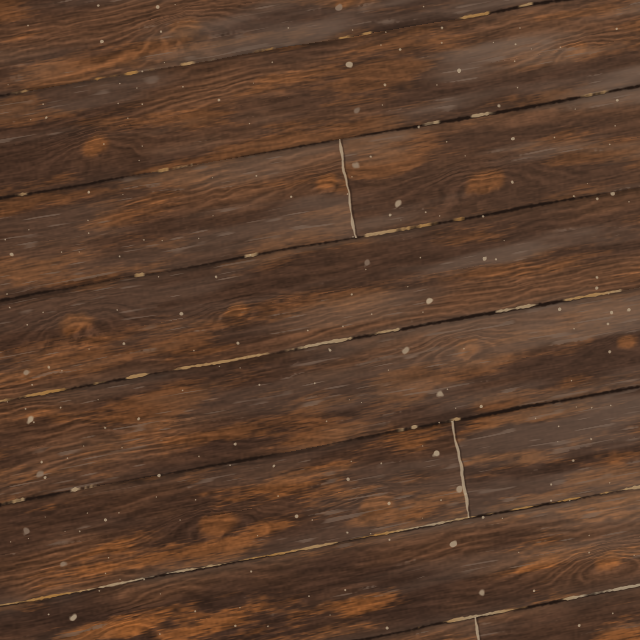
Reproduce this texture procedurally as a Shadertoy shader.

```glsl
// Layout, in canvas units
const float FIRST_SEAM = 0.150;
const float PLANK_WIDTH = 0.1595;
const float TILT = 0.170;
const float FAN = 0.0035;
const float JOINT_LEAN = 0.026;
const float JOINT_HALF = 0.0019;
const float NAIL_RADIUS = 0.0050;
const float NAIL_START = 0.53;
const float NAIL_DRIFT = 0.033;
const float NAIL_SPACING = 0.60;
const float RING_FREQUENCY = 520.0;
const float SPECK_CELLS = 34.0;

// Butt joint of each row (-1 for none) and paleness of the filler in each seam
const float JOINT[8] = float[8](-1.0, -1.0, 0.530, -1.0, -1.0, 0.707, -1.0, 0.742);
const float FILLER[9] = float[9](0.0, 0.40, 0.25, 0.15, 0.55, 0.05, 1.0, 0.65, 0.3);

const vec3 CRACK = vec3(0.13, 0.09, 0.07);
const vec3 DARK = vec3(0.262, 0.178, 0.132);
const vec3 UMBER = vec3(0.37, 0.245, 0.165);
const vec3 AMBER = vec3(0.56, 0.335, 0.17);
const vec3 SHEEN = vec3(0.47, 0.385, 0.325);
const vec3 PALE = vec3(0.70, 0.62, 0.51);
const vec3 GOLD = vec3(0.68, 0.49, 0.26);

float hash(vec2 p) {
    vec3 q = fract(p.xyx * 0.1031);
    q += dot(q, q.yzx + 33.33);
    return fract((q.x + q.y) * q.z);
}

float noise(vec2 p) {
    vec2 i = floor(p), f = fract(p);
    f = f * f * (3.0 - 2.0 * f);
    return mix(mix(hash(i), hash(i + vec2(1, 0)), f.x),
               mix(hash(i + vec2(0, 1)), hash(i + vec2(1, 1)), f.x), f.y);
}

float fbm(vec2 p) {
    float sum = 0.0, amp = 0.533;
    for (int i = 0; i < 4; i++) {
        sum += amp * noise(p);
        p = p * 2.03 + 17.3;
        amp *= 0.5;
    }
    return sum;
}

// Smooth coverage of a shape from its signed distance
float cover(float d, float soft) {
    return 1.0 - smoothstep(-soft, soft, d);
}

void mainImage(out vec4 fragColor, in vec2 fragCoord) {
    vec2 p = fragCoord / iResolution.xy;
    float soft = max(0.0008, 0.8 / iResolution.y);

    // Plank coordinates: rows counted downward, slightly fanned
    float k = (1.0 - p.y - FIRST_SEAM + TILT * p.x) / (PLANK_WIDTH - FAN * p.x);
    k += 0.035 * (fbm(vec2(p.x * 7.0, floor(k + 0.5) * 5.0 + 40.0)) - 0.5);
    float row = floor(k), t = k - row;
    float joint = JOINT[clamp(int(row) + 1, 0, 7)];
    float jointDist = p.x - joint - JOINT_LEAN * t + 0.006 * (fbm(vec2(t * 6.0, row + 20.0)) - 0.5);
    float plank = row * 2.0 + step(0.0, jointDist) + 10.0;
    vec2 seed = vec2(hash(vec2(plank, 3.0)), hash(vec2(plank, 8.0))) * 60.0;
    vec2 w = vec2(p.x, t * PLANK_WIDTH);

    // Growth field, bent by slow noise and by two knots per row
    float growth = w.y + 0.075 * (fbm(w * vec2(3.0, 10.0) + seed) - 0.5);
    float core = 0.0, halo = 0.0;
    for (int i = 0; i < 2; i++) {
        float n = float(i);
        vec2 centre = vec2(fract(0.90 + 0.61 * row + 0.25 * n),
                           PLANK_WIDTH * (0.3 + 0.4 * hash(vec2(row + 9.0, n + 5.0))));
        float size = 0.6 + 0.6 * hash(vec2(row + 31.0, n + 2.0));
        vec2 d = (w - centre) / size;
        d += 0.016 * (vec2(fbm(w * 40.0 + seed), fbm(w * 40.0 + seed + 9.0)) - 0.5);
        float bump = exp(-dot(d / vec2(0.075, 0.03), d / vec2(0.075, 0.03)));
        growth += 0.045 * size * bump;
        halo = max(halo, bump);
        core = max(core, 1.0 - smoothstep(0.5, 1.0, length(d / vec2(0.032, 0.022))));
    }

    // Stain, amber patches, growth rings and fine streaks
    float stain = fbm(w * vec2(3.5, 13.0) + seed);
    float warm = fbm(w * vec2(7.0, 30.0) + seed + 25.0);
    float rings = pow(0.5 + 0.5 * sin(growth * RING_FREQUENCY + 3.0 * noise(w * 60.0)), 2.0);
    float streak = noise(vec2(p.x * 16.0, growth * 270.0) + seed);
    float fibre = noise(vec2(p.x * 80.0, w.y * 480.0) + seed);
    float grit = noise(p * 230.0);
    vec3 col = mix(DARK, UMBER, smoothstep(0.38, 0.72, stain) + 0.4 * (seed.x / 60.0 - 0.5));
    float amber = smoothstep(0.50, 0.72, warm + 0.12 * (fibre - 0.5));
    col = mix(col, AMBER, amber * (0.40 + 0.35 * smoothstep(2.5, 5.0, row)));
    col = mix(col, AMBER, 0.55 * core);
    col *= 1.0 + 0.26 * (rings - 0.4) * max(halo, smoothstep(0.42, 0.65, stain))
         + 0.32 * (streak - 0.5) + 0.22 * (fibre - 0.5) + 0.14 * (grit - 0.5);

    // Worn grey sheen toward the upper right, and thin pale scuffs
    float wear = smoothstep(0.42, 0.72, fbm(w * vec2(4.0, 26.0) + seed + 50.0));
    float gloss = smoothstep(0.4, 1.9, p.x + p.y);
    col = mix(col, SHEEN, wear * (0.15 + 0.45 * gloss) + 0.15 * gloss);
    float scuff = smoothstep(0.74, 0.95, noise(vec2(p.x * 26.0, w.y * 240.0) + seed + 5.0));
    col = mix(col, SHEEN, 0.6 * scuff * smoothstep(0.35, 0.6, wear + 0.3 * grit));

    // Seams: worn edge, uneven dark gap, crumbling filler
    float seam = floor(k + 0.5);
    float seamDist = (k - seam) * PLANK_WIDTH;
    float filler = FILLER[clamp(int(seam) + 1, 0, 8)];
    float open = fbm(vec2(p.x * 6.0, seam * 7.0 + 30.0));
    float broken = fbm(vec2(p.x * 28.0, seam * 11.0 + 60.0));
    col = mix(col, SHEEN, 0.6 * filler * exp(-abs(seamDist) / 0.010) * smoothstep(0.3, 0.6, open));
    col *= 1.0 - 0.28 * exp(-abs(seamDist - 0.002) / 0.005);
    float gap = cover(abs(seamDist) - 0.0042 * open + 0.0016 * grit, soft * 1.5);
    col = mix(col, CRACK, gap * smoothstep(0.2, 0.55, open));
    float fill = cover(abs(seamDist + 0.001) - 0.0045 * broken + 0.0018 * grit, soft);
    fill *= smoothstep(0.72 - 0.5 * filler, 0.84 - 0.4 * filler, broken);
    col = mix(col, mix(PALE, GOLD, noise(vec2(p.x * 12.0, seam + 15.0))), 0.85 * fill);

    // Butt joints: shadow beside a pale line
    col = mix(col, CRACK, 0.5 * cover(abs(jointDist - 0.003) - 0.001, 0.002));
    col = mix(col, PALE, 0.8 * cover(abs(jointDist) - JOINT_HALF * (0.3 + 1.2 * noise(p * 60.0)), soft));

    // Nail heads, two per board and crossing
    for (int i = 0; i < 4; i++) {
        float side = float(i % 2), n = float(i);
        vec2 jitter = vec2(hash(vec2(row + 12.0, n + 4.0)), hash(vec2(row + 45.0, n + 7.0))) - 0.5;
        vec2 nail = vec2(NAIL_START + NAIL_DRIFT * row - NAIL_SPACING * float(i / 2) + 0.05 * (side + jitter.x),
                         PLANK_WIDTH * (0.26 + 0.46 * side + 0.12 * jitter.y));
        float d = length(w - nail) - NAIL_RADIUS * (0.6 + 0.8 * noise(p * 160.0));
        col = mix(col, mix(SHEEN, PALE, 0.6 + jitter.x), 0.85 * cover(d, soft * 1.5));
    }

    // Scattered paint specks
    vec2 cell = floor(p * SPECK_CELLS);
    vec2 spot = 0.2 + 0.6 * vec2(hash(cell + 11.0), hash(cell + 37.0));
    float size = 0.0008 + 0.0022 * pow(hash(cell + 71.0), 3.0);
    float speck = cover(length(p - (cell + spot) / SPECK_CELLS) - size * (0.5 + grit), soft);
    col = mix(col, PALE, 0.8 * speck * step(0.82, hash(cell + 93.0)));

    fragColor = vec4(clamp(col, 0.0, 1.0), 1.0);
}
```
